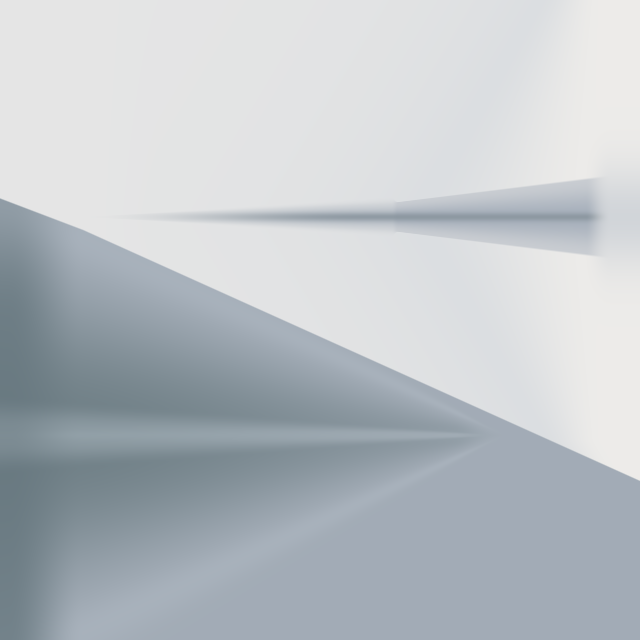
This background is drawn by a Shadertoy shader. Its source:

```glsl
const vec3 PAPER = vec3(0.897, 0.898, 0.898);
const vec3 WARM = vec3(0.928, 0.923, 0.914);
const vec3 MIST = vec3(0.852, 0.865, 0.878);
const vec3 STEEL = vec3(0.635, 0.672, 0.712);
const vec3 SLATE = vec3(0.415, 0.480, 0.505);

// Pale field with soft oblique folds and a tapered horizontal spike
vec3 paleField(vec2 p) {
    float dy = abs(p.y - 0.661);
    float fold = p.x - 0.64 - 0.6 * dy;
    float shade = fold < 0.0 ? exp(fold * 4.5) : 1.0;
    shade *= smoothstep(0.0, 0.12, p.x - 0.13) * 0.85;
    vec3 col = mix(PAPER, MIST, shade);
    float warmth = smoothstep(0.0, max(0.94 - 0.64 - 0.6 * dy, 0.09), fold);
    col = mix(col, WARM, warmth);

    // Glow beyond the blunt end
    float glow = exp(-pow(dy / 0.075, 2.0)) * smoothstep(0.91, 0.955, p.x);
    col = mix(col, vec3(0.815, 0.830, 0.848), glow * 0.95);

    // Faint tip, then the darker flared part
    float t = clamp((p.x - 0.13) / 0.488, 0.0, 1.0);
    float flare = smoothstep(0.612, 0.622, p.x);
    float flareWidth = mix(0.023, 0.061, (p.x - 0.618) / 0.306);
    float halfWidth = max(mix(0.028 * t, flareWidth, flare), 0.002);
    float r = dy / halfWidth;
    float softness = mix(0.3, 0.05, flare);
    float body = 1.0 - smoothstep(1.0 - softness, 1.0 + softness * 0.5, r);
    float ends = smoothstep(0.0, 0.9, t) * (1.0 - smoothstep(0.915, 0.955, p.x));
    vec3 inner = mix(vec3(0.70, 0.73, 0.765), vec3(0.655, 0.69, 0.735), flare);
    vec3 outer = mix(vec3(0.84, 0.85, 0.86), vec3(0.785, 0.80, 0.82), flare);
    vec3 spike = mix(inner, outer, smoothstep(0.0, 1.0, r));
    spike = mix(spike, vec3(0.53, 0.575, 0.61), 0.8 * exp(-pow(dy / 0.0065, 2.0)));
    return mix(col, spike, body * ends);
}

// Dark field with a cone of shade that opens to the left
vec3 darkField(vec2 p) {
    float dy = abs(p.y - 0.32);
    float reach = 0.788 - p.x;
    float q = dy / max(reach, 0.001);
    float depth = smoothstep(-0.08, 0.72, reach);
    float fan = 1.0 - smoothstep(0.04, 0.47, q);
    float inside = smoothstep(0.0, 0.08, reach);
    vec3 col = mix(STEEL, SLATE, fan * inside * mix(0.3, 0.88, depth));

    // Bright ridge on the rim of the cone
    float rim = exp(-pow((q - 0.47) / 0.07, 2.0)) * inside;
    col += 0.022 * rim;

    // Pale beam along the axis
    float beam = 1.0 - smoothstep(0.015, 0.08, q);
    vec3 beamColor = mix(vec3(0.615, 0.655, 0.69), vec3(0.555, 0.610, 0.640), depth);
    col = mix(col, beamColor, beam * inside * 0.9);
    col += 0.025 * exp(-pow(dy / 0.009, 2.0)) * inside;

    // Shadow down the left side
    float side = 1.0 - smoothstep(0.015, 0.13, p.x);
    float fade = 1.0 - 0.55 * smoothstep(0.18, 0.37, p.y - 0.32);
    vec3 sideColor = mix(vec3(0.405, 0.470, 0.500), vec3(0.47, 0.53, 0.56), beam);
    return mix(col, sideColor, side * fade * 0.8);
}

void mainImage(out vec4 fragColor, in vec2 fragCoord) {
    vec2 p = fragCoord / iResolution.xy;

    // Slightly bent diagonal between the fields
    float edge = min(0.690 - 0.38 * p.x, 0.6992 - 0.4506 * p.x);
    float blur = 1.0 / iResolution.y;
    float upper = smoothstep(-blur, blur, p.y - edge);
    vec3 col = mix(darkField(p), paleField(p), upper);
    fragColor = vec4(clamp(col, 0.0, 1.0), 1.0);
}
```
